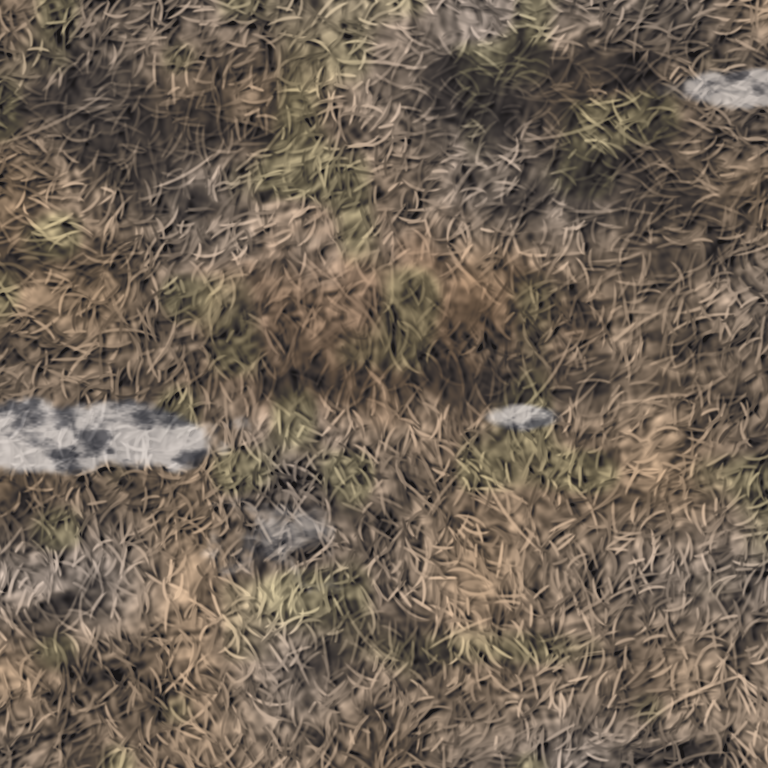
This texture is drawn by a three.js fragment shader. Its source:

```glsl
#define BLADE_LAYERS 8
#define BLADE_WIDTH 0.0021
#define SOFTNESS 0.0019
#define MEAN_TONE 0.47
#define PATCH_CONTRAST 0.42
#define FIBRE_CONTRAST 0.50
#define BLADE_CONTRAST 0.52
#define SHADOW_DEPTH 0.10

varying vec2 vUv;

float hash(vec2 p) {
  vec3 q = fract(p.xyx * 0.1031);
  q += dot(q, q.yzx + 33.33);
  return fract((q.x + q.y) * q.z);
}

float noise(vec2 p) {
  vec2 i = floor(p), f = fract(p);
  f = f * f * (3.0 - 2.0 * f);
  return mix(mix(hash(i), hash(i + vec2(1.0, 0.0)), f.x),
             mix(hash(i + vec2(0.0, 1.0)), hash(i + 1.0), f.x), f.y);
}

float fbm(vec2 p) {
  float sum = 0.0, amp = 0.5;
  for (int i = 0; i < 4; i++) {
    sum += amp * noise(p);
    p = p * 2.03 + 19.7;
    amp *= 0.5;
  }
  return sum / 0.9375;
}

// Ragged elliptical area: 1 inside, 0 outside
float ragged(vec2 p, vec2 centre, vec2 radius, float roughness, float edge) {
  float d = length((p - centre) / radius) + roughness * (fbm(p * 22.0) - 0.5);
  return 1.0 - smoothstep(1.0 - edge, 1.0 + edge, d);
}

// Fine matted straw: stretched noise in several directions, blended by patch
float fibres(vec2 p) {
  p += 0.025 * vec2(noise(p * 14.0), noise(p * 14.0 + 50.0));
  float sum = 0.0, power = 0.0;
  for (int i = 0; i < 5; i++) {
    float k = float(i), a = 0.15 + 0.55 * k;
    vec2 along = vec2(cos(a), sin(a));
    vec2 q = vec2(dot(p, along), dot(p, vec2(-along.y, along.x)));
    float w = noise(p * 11.0 + 31.0 * k);
    w *= w;
    sum += w * (noise(q * vec2(32.0, 125.0) + 17.0 * k) - 0.5);
    power += w * w;
  }
  return sum * inversesqrt(power + 0.001);
}

// One blade per cell, curved and tapered, with a shadow along one side
void drawBlades(inout float tone, vec2 p, float cells, float chance, float base, float strength) {
  vec2 shift = vec2(7.0, 3.0) * cells;
  vec2 q = p * cells;
  for (int y = -1; y <= 1; y++) {
    for (int x = -1; x <= 1; x++) {
      vec2 cell = floor(q) + vec2(float(x), float(y));
      vec2 seed = cell + floor(shift) + 40.0;
      if (hash(seed + 5.3) > chance) continue;
      vec2 place = cell / cells;
      float lean = mix(1.45, 0.55, smoothstep(0.3, 0.75, place.y));
      lean += 1.8 * (noise(place * 5.0 + 9.0) - 0.5) + 2.2 * (hash(seed + 11.7) - 0.5);
      vec2 along = vec2(cos(lean), sin(lean));
      vec2 d = q - cell - vec2(hash(seed), hash(seed + 71.7));
      float s = dot(d, along);
      float side = dot(d, vec2(-along.y, along.x)) + (hash(seed + 23.1) - 0.5) * s * s;
      float reach = s / mix(0.35, 0.85, hash(seed + 37.9));
      float width = BLADE_WIDTH * (1.0 - 0.5 * reach * reach);
      float ends = (1.0 - smoothstep(0.65, 1.0, abs(reach))) * strength;
      side /= cells;
      float body = ends * (1.0 - smoothstep(width - SOFTNESS, width + SOFTNESS, abs(side)));
      float shadow = ends * (1.0 - smoothstep(0.0, 0.005, abs(side + 0.004)));
      tone -= SHADOW_DEPTH * shadow;
      tone = mix(tone, base + BLADE_CONTRAST * (hash(seed + 53.3) - 0.42), body * 0.85);
    }
  }
}

// Dark hollows between the tussocks
float hollows(vec2 p) {
  float h = 0.9 * ragged(p, vec2(0.17, 0.83), vec2(0.14, 0.08), 2.0, 0.5);
  h = max(h, ragged(p, vec2(0.71, 0.89), vec2(0.17, 0.06), 2.4, 0.5));
  h = max(h, 0.9 * ragged(p, vec2(0.79, 0.75), vec2(0.15, 0.08), 2.6, 0.5));
  h = max(h, 0.7 * ragged(p, vec2(0.68, 0.50), vec2(0.28, 0.03), 2.2, 0.6));
  h = max(h, 0.7 * ragged(p, vec2(0.50, 0.18), vec2(0.06, 0.025), 1.8, 0.5));
  return max(h, 0.65 * smoothstep(0.60, 0.74, fbm(p * vec2(9.0, 12.0) + 4.0)));
}

float stones(vec2 p) {
  float s = ragged(p, vec2(0.10, 0.43), vec2(0.19, 0.045), 0.9, 0.16);
  s = max(s, ragged(p, vec2(0.685, 0.457), vec2(0.042, 0.016), 0.8, 0.25));
  s = max(s, 0.85 * ragged(p, vec2(0.96, 0.885), vec2(0.09, 0.024), 1.0, 0.2));
  return max(s, 0.6 * ragged(p, vec2(0.37, 0.29), vec2(0.06, 0.045), 3.0, 0.4));
}

void main() {
  vec2 p = vUv;
  float dark = hollows(p);
  float rust = ragged(p, vec2(0.48, 0.58), vec2(0.20, 0.11), 1.0, 0.6);

  // Ground tone, then grass from coarse to fine
  float ground = MEAN_TONE + PATCH_CONTRAST * (fbm(p * vec2(6.0, 9.0)) - 0.5);
  float tone = ground + FIBRE_CONTRAST * fibres(p) + 0.12 * (noise(p * 130.0) - 0.5);
  tone = mix(tone, 0.16 + 0.25 * (tone - 0.4), dark * 0.9);
  float strength = (1.0 - 0.75 * dark) * (1.0 - 0.5 * rust);
  for (int i = 0; i < BLADE_LAYERS; i++) {
    drawBlades(tone, p, 15.0 + 3.0 * float(i), 0.8, ground + 0.05, strength);
  }
  drawBlades(tone, p, 9.0, 0.3, 0.62, 0.75);
  tone = clamp(tone, 0.09, 0.88);

  // Straw tint drifting between rust, olive and grey
  vec3 straw = mix(vec3(1.0, 0.91, 0.84), vec3(1.0, 0.84, 0.68), noise(p * 8.0 + 3.0));
  straw = mix(straw, vec3(1.0, 0.80, 0.63), 0.7 * rust);
  straw = mix(straw, vec3(0.96, 0.91, 0.68), 0.6 * smoothstep(0.6, 0.85, noise(p * 13.0 + 60.0)));
  vec3 color = tone * mix(vec3(1.0, 0.92, 0.93), straw, smoothstep(0.12, 0.38, tone));

  // Pale mottled stone showing through
  float mottle = smoothstep(0.33, 0.58, fbm(p * vec2(24.0, 42.0) + 8.0));
  vec3 stone = mix(vec3(0.34, 0.34, 0.36), vec3(0.80, 0.77, 0.75), mottle);
  stone += 0.25 * (tone - MEAN_TONE);
  color = mix(color, stone, 0.9 * stones(p));

  gl_FragColor = vec4(color, 1.0);
}
```
